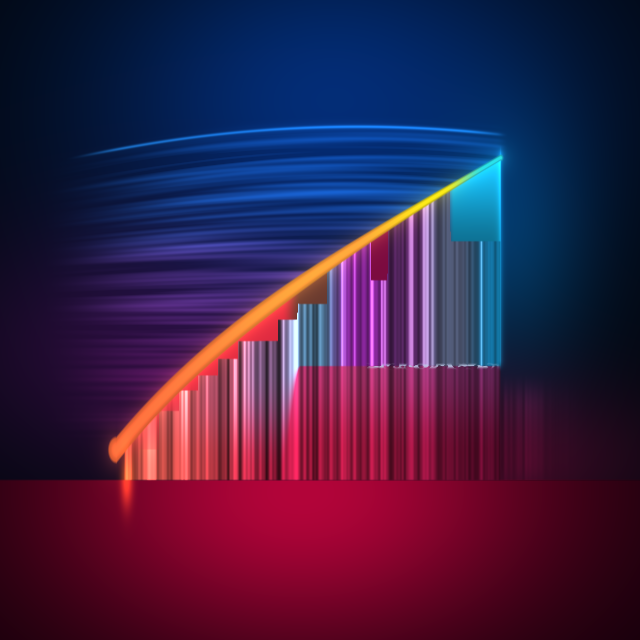
Give the GLSL for this background, as a WebGL 2 fragment shader.

```glsl
#version 300 es
precision highp float;
// A glowing rising curve over neon vertical bars, with swept streaks and a crimson floor.
uniform vec2 u_resolution;
out vec4 outColor;

const float START_X = 0.182, END_X = 0.782;   // extent of the curve
const float FLOOR_Y = 0.25, SHELF_Y = 0.428;  // lower and upper bar bases
const float STEP_W = 0.031;                   // width of one stair of bars
const vec3 NIGHT = vec3(0.012, 0.035, 0.085);
const vec3 BLUE = vec3(0.0, 0.145, 0.39);
const vec3 PLUM = vec3(0.15, 0.012, 0.14);
const vec3 CRIMSON = vec3(0.64, 0.015, 0.19);
const vec3 CYAN = vec3(0.08, 0.66, 0.86);
const vec3 BAR_RAMP[9] = vec3[9](
  vec3(0.96, 0.50, 0.28), vec3(0.90, 0.38, 0.40), vec3(0.80, 0.36, 0.47),
  vec3(0.56, 0.40, 0.58), vec3(0.36, 0.55, 0.70), vec3(0.58, 0.16, 0.66),
  vec3(0.38, 0.17, 0.43), vec3(0.34, 0.38, 0.50), vec3(0.08, 0.48, 0.68));

float hash(vec2 p) {
  p = fract(p * vec2(0.1031, 0.1137));
  p += dot(p, p.yx + 33.33);
  return fract((p.x + p.y) * p.x * 17.0);
}

float cornerSlope(vec2 cell, vec2 offset) {
  float angle = 6.2832 * hash(cell + 57.0);
  return dot(vec2(cos(angle), sin(angle)), offset);
}

// Gradient noise, about -0.7 to 0.7
float noise(vec2 p) {
  vec2 i = floor(p), f = fract(p), u = f * f * (3.0 - 2.0 * f), e = vec2(1.0, 0.0);
  return mix(mix(cornerSlope(i, f), cornerSlope(i + e, f - e), u.x),
             mix(cornerSlope(i + e.yx, f - e.yx), cornerSlope(i + 1.0, f - 1.0), u.x), u.y);
}

float bump(vec2 p, vec2 center, vec2 size) {
  vec2 d = (p - center) / size;
  return exp(-dot(d, d));
}

float band(float v, float lo, float hi, float soft) {
  return smoothstep(lo - soft, lo + soft, v) * (1.0 - smoothstep(hi - soft, hi + soft, v));
}

float curveY(float x) {
  float t = max(x - START_X, 0.0);
  return 0.297 + 0.56 * t + 0.125 * (1.0 - exp(-5.5 * t));
}

vec3 rampColor(float x) {
  float t = clamp((x - 0.2) / 0.58, 0.0, 0.999) * 8.0;
  int i = int(t);
  return mix(BAR_RAMP[i], BAR_RAMP[i + 1], smoothstep(0.15, 0.85, fract(t)));
}

vec3 backdrop(vec2 p) {
  vec3 col = NIGHT * (0.5 + 0.5 * bump(p, vec2(0.5), vec2(0.6)));
  col += BLUE * bump(p, vec2(0.52, 0.85), vec2(0.38, 0.27));
  col += vec3(0.0, 0.15, 0.22) * bump(p, vec2(0.80, 0.62), vec2(0.12, 0.2));
  col += PLUM * bump(p, vec2(0.24, 0.45), vec2(0.32, 0.19));
  col += CRIMSON * 0.45 * bump(p, vec2(0.68, 0.28), vec2(0.3, 0.12)) * step(FLOOR_Y, p.y);
  vec3 ground = vec3(0.06, 0.0, 0.035) + CRIMSON * bump(p, vec2(0.47, 0.23), vec2(0.39, 0.25));
  return mix(ground, col, smoothstep(-0.002, 0.002, p.y - FLOOR_Y));
}

// Horizontal light trails, arched near the top
vec3 streaks(vec2 p) {
  float arch = 0.25 * smoothstep(0.45, 0.78, p.y);
  float v = p.y + arch * (p.x - 0.56) * (p.x - 0.56);
  float wide = noise(vec2(p.x * 2.0, v * 45.0));
  float fine = noise(vec2(p.x * 3.0 + 9.0, v * 150.0));
  float glow = max(0.30 + 0.75 * wide + 0.55 * fine, 0.0);
  glow *= band(v, 0.32, 0.795, 0.025) * smoothstep(0.06, 0.32, p.x);
  vec3 tint = mix(vec3(0.36, 0.07, 0.28), vec3(0.42, 0.25, 0.57), smoothstep(0.4, 0.56, v));
  tint = mix(tint, vec3(0.10, 0.36, 0.66), smoothstep(0.58, 0.69, v));
  float rim = exp(-pow((v - 0.802) / 0.0025, 2.0)) * band(p.x, 0.15, 0.77, 0.05);
  return (tint * glow * 0.85 + vec3(0.08, 0.32, 0.5) * rim) * (1.0 - smoothstep(0.775, 0.795, p.x));
}

vec3 bars(vec2 p, float soft) {
  float stripe = noise(vec2(p.x * 95.0, 3.5)) + 0.7 * noise(vec2(p.x * 210.0, 8.5));
  vec3 col = rampColor(p.x) * (0.85 + 0.85 * stripe);
  col += 0.3 * smoothstep(0.2, 0.6, stripe);
  // Stepped tops, with flat colour between bar and curve
  float cell = floor(p.x / STEP_W);
  float top = curveY(cell * STEP_W) - 0.012 - 0.03 * hash(vec2(cell, 4.0));
  top = mix(top, 0.525, band(p.x, 0.465, 0.512, soft));
  top = mix(top, 1.0, band(p.x, 0.512, 0.703, soft));
  top = mix(top, 0.562, band(p.x, 0.578, 0.607, soft));
  top = mix(top, 0.623, smoothstep(0.703 - soft, 0.703 + soft, p.x));
  vec3 fill = mix(vec3(0.86, 0.16, 0.25), vec3(0.40, 0.22, 0.18), smoothstep(0.44, 0.47, p.x));
  fill = mix(fill, vec3(0.48, 0.04, 0.25), smoothstep(0.54, 0.57, p.x));
  fill = mix(fill, CYAN * (0.65 + 0.5 * smoothstep(0.6, 0.76, p.y)), smoothstep(0.69, 0.71, p.x));
  col = mix(col, fill, smoothstep(-soft, soft, p.y - top));
  // Red curtain below the shelf
  vec3 red = mix(vec3(0.90, 0.36, 0.32), vec3(0.66, 0.10, 0.25), smoothstep(0.22, 0.46, p.x));
  red = mix(red, vec3(0.36, 0.04, 0.17), smoothstep(0.46, 0.8, p.x));
  red += vec3(0.02, 0.10, 0.16) * smoothstep(0.29, 0.43, p.y);
  red *= 0.9 + 0.9 * stripe;
  float shelf = mix(0.34, SHELF_Y, smoothstep(0.44, 0.47, p.x));
  float blend = mix(0.08, soft, smoothstep(0.44, 0.47, p.x));
  return mix(red, col, smoothstep(shelf - blend, shelf + blend, p.y));
}

void main() {
  vec2 p = gl_FragCoord.xy / u_resolution;
  float soft = 1.2 / min(u_resolution.x, u_resolution.y);
  float edge = curveY(p.x);
  vec3 col = backdrop(p) + streaks(p) * smoothstep(-soft, soft, p.y - edge);

  // Bars under the curve, and their fading curtain to the right
  float inside = band(p.x, 0.195, END_X, soft) * band(p.y, FLOOR_Y, edge, soft);
  float curtain = smoothstep(0.92, 0.78, p.x) * step(END_X, p.x) * band(p.y, FLOOR_Y, 0.39, 0.03);
  col = mix(col, bars(p, soft), max(inside, 0.45 * curtain * step(FLOOR_Y, p.y)));
  float rightEdge = exp(-abs(p.x - END_X) / 0.003) * band(p.y, SHELF_Y, 0.765, 0.01);
  col += CYAN * 0.45 * rightEdge;
  float dashes = smoothstep(-0.1, 0.2, noise(vec2(p.x * 130.0, p.y * 180.0)));
  float shelfLine = exp(-pow((p.y - SHELF_Y) / 0.003, 2.0)) * band(p.x, 0.575, 0.775, 0.01);
  col = mix(col, vec3(0.75, 0.80, 0.92), shelfLine * dashes * 0.85);

  // Neon curve, thinner toward its tip
  float x = clamp(p.x, START_X, END_X);
  float slope = 0.56 + 0.6875 * exp(-5.5 * (x - START_X));
  float dist = length(vec2(p.x - x, (p.y - curveY(x)) / sqrt(1.0 + slope * slope)));
  float radius = mix(0.0125, 0.004, smoothstep(0.35, 0.78, x));
  vec3 neon = mix(vec3(1.0, 0.42, 0.23), vec3(1.0, 0.62, 0.22), smoothstep(0.2, 0.5, x));
  neon = mix(neon, vec3(0.92, 0.86, 0.08), smoothstep(0.55, 0.68, x));
  neon = mix(neon, vec3(0.15, 0.82, 0.85), smoothstep(0.69, 0.76, x));
  col += neon * 0.18 * exp(-max(dist - radius, 0.0) / 0.012);
  neon *= 1.08 - 0.25 * smoothstep(0.2, 1.0, dist / radius);
  col = mix(col, neon, 1.0 - smoothstep(radius - soft, radius + soft, dist));

  // Warm spill at the foot of the curve
  col += vec3(0.65, 0.25, 0.04) * bump(p, vec2(0.198, 0.25), vec2(0.009, 0.04));
  outColor = vec4(clamp(col, 0.0, 1.0), 1.0);
}
```
